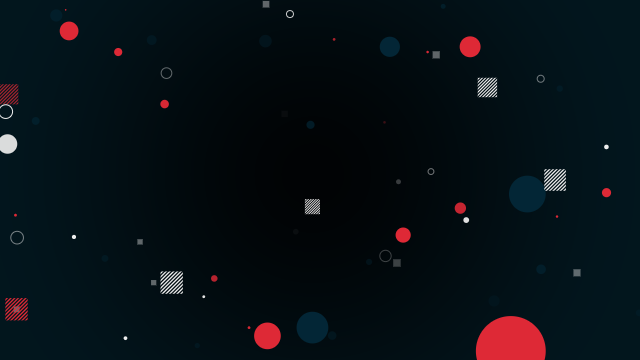
A WebGL 1 fragment shader for this background:

```glsl
precision highp float;

uniform vec2 u_resolution;

const vec3 CORE = vec3(0.004, 0.012, 0.018);
const vec3 RIM = vec3(0.008, 0.085, 0.115);
const vec3 RED = vec3(0.87, 0.16, 0.21);
const vec3 BLUE = vec3(0.01, 0.15, 0.21);
const vec3 WHITE = vec3(0.93);
const vec2 GLOW_CENTRE = vec2(-0.02, 0.015);
const vec2 FIELD = vec2(1.78, 1.0);
const float GLOW_RADIUS = 0.95;
const float STRIPES = 6.0;
const float RING_WIDTH = 0.0028;
const float CALM_INNER = 0.12;
const float CALM_OUTER = 0.5;
const int RED_DOTS = 13;
const int BLUE_DOTS = 14;
const int WHITE_DOTS = 7;
const int RINGS = 6;
const int SQUARES = 9;

float pixel;
vec2 pos;
vec3 colour;

float hash(float n) {
  return fract(sin(n * 12.9898) * 43758.5453);
}

float coverage(float dist) {
  return clamp(0.5 - dist / pixel, 0.0, 1.0);
}

void paint(vec3 tint, float mask) {
  colour = mix(colour, tint, mask);
}

float disc(vec2 centre, float radius) {
  return coverage(length(pos - centre) - radius);
}

float ring(vec2 centre, float radius) {
  return coverage(abs(length(pos - centre) - radius) - 0.5 * RING_WIDTH);
}

float square(vec2 centre, float halfSide) {
  vec2 d = abs(pos - centre) - halfSide;
  return coverage(max(d.x, d.y));
}

// Square filled with rising diagonal stripes
float hatch(vec2 centre, float halfSide) {
  vec2 q = pos - centre;
  float period = 2.0 * halfSide / STRIPES;
  float wave = abs(fract((q.x - q.y) / period) - 0.5) - 0.25;
  return square(centre, halfSide) * coverage(wave * period * 0.7071);
}

// One random place per column of the field
vec2 scatter(float i, float count, float seed) {
  vec2 cell = vec2((i + hash(i + seed)) / count, hash(i * 1.7 + seed + 31.0));
  return (cell - 0.5) * FIELD;
}

// Small parts fade out around the calm middle
float calm(vec2 centre) {
  return smoothstep(CALM_INNER, CALM_OUTER, length(centre - GLOW_CENTRE));
}

void drawScatter() {
  for (int i = 0; i < BLUE_DOTS; i++) {
    float k = float(i);
    vec2 c = scatter(k, float(BLUE_DOTS), 5.0);
    paint(BLUE, disc(c, mix(0.005, 0.018, hash(k + 70.0))) * mix(0.2, 0.7, hash(k + 90.0)));
  }
  for (int i = 0; i < SQUARES; i++) {
    float k = float(i);
    vec2 c = scatter(k, float(SQUARES), 17.0);
    vec3 tint = mix(WHITE, RED, step(0.5, hash(k + 23.0)));
    paint(tint, square(c, mix(0.004, 0.012, hash(k + 41.0))) * 0.4 * calm(c));
  }
  for (int i = 0; i < RINGS; i++) {
    float k = float(i);
    vec2 c = scatter(k, float(RINGS), 53.0);
    paint(WHITE, ring(c, mix(0.008, 0.021, hash(k + 61.0))) * mix(0.25, 0.9, hash(k + 67.0)) * calm(c));
  }
  for (int i = 0; i < RED_DOTS; i++) {
    float k = float(i);
    vec2 c = scatter(k, float(RED_DOTS), 83.0);
    float size = hash(k + 87.0);
    paint(RED, disc(c, mix(0.002, 0.017, size * size)) * calm(c));
  }
  for (int i = 0; i < WHITE_DOTS; i++) {
    float k = float(i);
    vec2 c = scatter(k, float(WHITE_DOTS), 101.0);
    paint(WHITE, disc(c, mix(0.002, 0.008, hash(k + 107.0))) * calm(c));
  }
}

// Large shapes that anchor the layout
void drawAnchors() {
  paint(BLUE, disc(vec2(0.576, -0.039), 0.051));
  paint(BLUE, disc(vec2(-0.021, -0.410), 0.044));
  paint(BLUE, disc(vec2(0.194, 0.370), 0.028));
  paint(RED, disc(vec2(0.530, -0.475), 0.097));
  paint(RED, disc(vec2(-0.146, -0.433), 0.037));
  paint(RED, disc(vec2(0.417, 0.370), 0.029));
  paint(RED, disc(vec2(-0.697, 0.414), 0.026));
  paint(RED, disc(vec2(0.231, -0.153), 0.021));
  paint(RED, hatch(vec2(-0.866, 0.238), 0.028) * 0.75);
  paint(RED, hatch(vec2(-0.843, -0.359), 0.031));
  paint(WHITE, hatch(vec2(0.465, 0.257), 0.027));
  paint(WHITE, hatch(vec2(0.653, 0.0), 0.030));
  paint(WHITE, hatch(vec2(-0.412, -0.285), 0.031));
  paint(WHITE, hatch(vec2(-0.021, -0.074), 0.021));
  paint(WHITE, disc(vec2(-0.868, 0.100), 0.027) * 0.92);
  paint(WHITE, ring(vec2(-0.873, 0.190), 0.019));
}

void main() {
  pixel = 1.0 / u_resolution.y;
  pos = (gl_FragCoord.xy - 0.5 * u_resolution) * pixel;
  colour = mix(CORE, RIM, smoothstep(0.0, GLOW_RADIUS, length(pos - GLOW_CENTRE)));
  drawScatter();
  drawAnchors();
  gl_FragColor = vec4(colour, 1.0);
}
```
